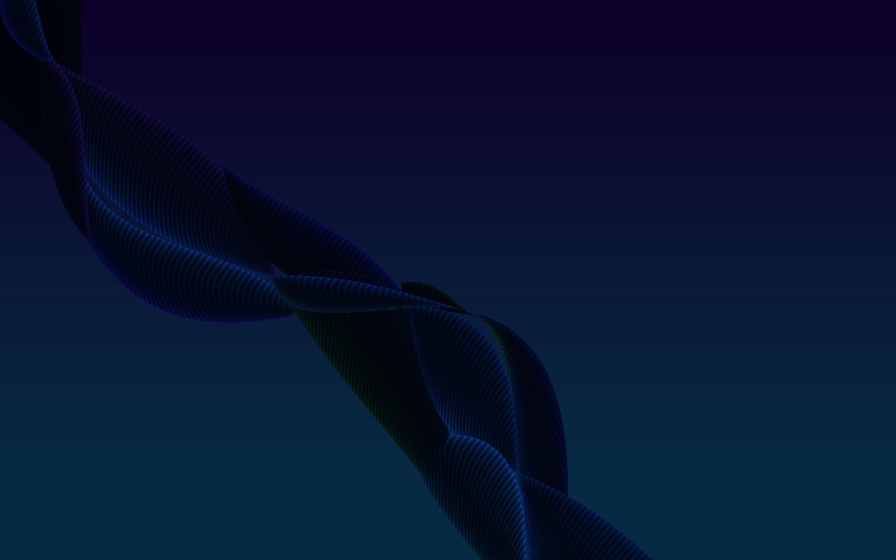
Reproduce this background procedurally as a Shadertoy shader.

```glsl
// A twisted ribbon of translucent dark sheets falls diagonally over a violet-to-teal gradient.
// Each sheet lies between two cubic edges in coordinates turned along the diagonal,
// with glowing rims and fine woven strands that fade into a nearly black body.

const vec3 VIOLET = vec3(0.11, 0.05, 0.36);
const vec3 INDIGO = vec3(0.03, 0.05, 0.36);
const vec3 BLUE   = vec3(0.03, 0.15, 0.46);
const vec3 AZURE  = vec3(0.05, 0.25, 0.62);
const vec3 TEAL   = vec3(0.02, 0.14, 0.24);
const vec3 GREEN  = vec3(0.02, 0.13, 0.06);
const vec3 NIGHT  = vec3(0.01, 0.02, 0.07);
const vec3 BODY   = vec3(0.0, 0.008, 0.025);

// Cubic through four evenly spaced values at t = 0, 1/3, 2/3, 1.
float cubic(vec4 k, float t) {
    float a = 3.0 * t, b = a - 1.0, c = a - 2.0, d = a - 3.0;
    return dot(k, vec4(-b * c * d / 6.0, a * c * d / 2.0, -a * b * d / 2.0, a * b * c / 6.0));
}

vec3 background(float height) {
    vec3 low = vec3(0.025, 0.165, 0.26);
    vec3 middle = vec3(0.04, 0.09, 0.215);
    vec3 high = vec3(0.05, 0.0, 0.16);
    vec3 upper = mix(middle, high, smoothstep(0.45, 1.05, height));
    return mix(low, upper, smoothstep(0.08, 0.62, height));
}

// Fine strands crossing the sheet, curved by their position across it.
float strands(float along, float across) {
    float phase = along * 72.0 + across * 9.0 + 2.5 * sin(across * 3.14159);
    return 0.62 + 0.38 * cos(6.28318 * phase);
}

// q.x runs along the ribbon and q.y across it.
vec3 sheet(vec3 under, vec2 q, vec2 span, vec4 lowEdge, vec4 highEdge, vec3 lowGlow, vec3 highGlow) {
    float t = (q.x - span.x) / (span.y - span.x);
    float low = q.y - cubic(lowEdge, t);
    float high = cubic(highEdge, t) - q.y;
    float soft = 2.0 / iResolution.y;

    float cover = clamp(low / max(fwidth(low), 1e-5) + 0.5, 0.0, 1.0);
    cover *= clamp(high / max(fwidth(high), 1e-5) + 0.5, 0.0, 1.0);
    cover *= smoothstep(-soft, soft, q.x - span.x) * smoothstep(-soft, soft, span.y - q.x);

    float across = clamp(low / max(low + high, 1e-4), 0.0, 1.0);
    float weave = strands(q.x, across);
    float lowLight = 0.65 * exp(-3.6 * across) * weave + 0.35 * exp(-110.0 * max(low, 0.0));
    float highLight = 0.65 * exp(-3.6 * (1.0 - across)) * weave + 0.35 * exp(-110.0 * max(high, 0.0));
    vec3 color = BODY + lowGlow * lowLight + highGlow * highLight;
    return mix(under, color, 0.95 * cover);
}

// Sheets of the upper left half, from back to front.
vec3 upperRibbon(vec3 col, vec2 q) {
    col = sheet(col, q, vec2(0.0, 0.396), vec4(-0.31, -0.23, -0.21, -0.204),
                vec4(0.292, 0.16, 0.027, -0.104), NIGHT, NIGHT);
    col = sheet(col, q, vec2(0.0, 0.292), vec4(0.0, -0.046, -0.03, 0.0),
                vec4(0.094, 0.042, -0.008, 0.0), INDIGO, BLUE);
    col = sheet(col, q, vec2(0.188, 0.99), vec4(-0.017, -0.15, -0.129, -0.006),
                vec4(-0.017, 0.06, 0.094, -0.006), BLUE, VIOLET * 0.8);
    col = sheet(col, q, vec2(0.417, 1.085), vec4(-0.221, -0.285, -0.256, -0.044),
                vec4(-0.138, -0.165, -0.069, -0.017), INDIGO, AZURE * 0.8);
    col = sheet(col, q, vec2(0.188, 0.594), vec4(-0.042, -0.163, -0.244, -0.271),
                vec4(-0.017, -0.046, -0.152, -0.269), NIGHT, VIOLET);
    return sheet(col, q, vec2(0.688, 1.275), vec4(0.104, 0.021, 0.042, 0.183),
                 vec4(0.104, 0.148, 0.198, 0.186), NIGHT, INDIGO);
}

// Sheets of the lower right half, from back to front.
vec3 lowerRibbon(vec3 col, vec2 q) {
    col = sheet(col, q, vec2(0.99, 1.875), vec4(-0.006, -0.063, -0.092, -0.144),
                vec4(-0.006, 0.181, 0.025, -0.042), GREEN, NIGHT * 2.0);
    col = sheet(col, q, vec2(1.223, 1.438), vec4(0.208, 0.198, 0.25, 0.292),
                vec4(0.215, 0.265, 0.275, 0.296), NIGHT, GREEN * 0.5);
    col = sheet(col, q, vec2(0.979, 1.4), vec4(-0.01, 0.006, 0.156, 0.285),
                vec4(-0.006, 0.119, 0.208, 0.285), TEAL, BLUE);
    vec3 shoulder = mix(GREEN * 1.6, BLUE * 0.7, smoothstep(1.45, 1.65, q.x));
    col = sheet(col, q, vec2(1.4, 1.9), vec4(0.285, 0.246, 0.113, -0.004),
                vec4(0.285, 0.327, 0.267, 0.129), shoulder, INDIGO * 0.7);
    vec3 crest = mix(BLUE * 0.5, AZURE * 1.2, smoothstep(1.4, 1.72, q.x));
    col = sheet(col, q, vec2(1.275, 1.77), vec4(0.183, 0.077, 0.031, 0.075),
                vec4(0.183, 0.267, 0.217, 0.079), crest, BLUE * 0.8);
    col = sheet(col, q, vec2(1.583, 2.083), vec4(-0.092, -0.129, -0.142, -0.146),
                vec4(0.031, 0.075, -0.038, -0.198), TEAL, AZURE);
    return sheet(col, q, vec2(1.767, 2.167), vec4(0.079, -0.021, -0.125, -0.188),
                 vec4(0.079, 0.129, 0.156, 0.167), BLUE, BLUE * 0.8);
}

void mainImage(out vec4 fragColor, in vec2 fragCoord) {
    vec2 p = fragCoord / iResolution.y;
    float depth = 1.0 - p.y;
    vec2 q = vec2(p.x + depth, p.x - depth);
    vec3 col = background(p.y);
    col = upperRibbon(col, q);
    col = lowerRibbon(col, q);
    fragColor = vec4(col, 1.0);
}
```
